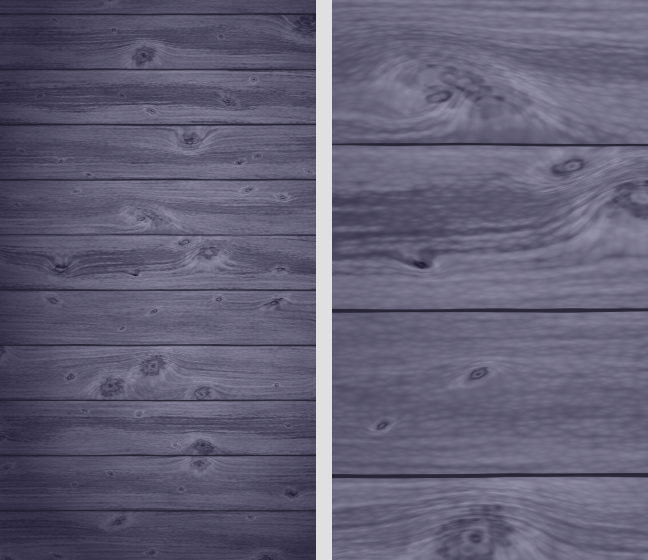
Left: the whole. Right: its middle third, enlarged.
Write a WebGL 2 fragment shader that draws this texture.

```glsl
#version 300 es
precision highp float;
// Horizontal weathered wooden planks with grain, knots and dark seams, in dusky violet.
uniform vec2 u_resolution;
out vec4 outColor;

#define PITCH 0.0985        // plank height, in canvas heights
#define FIRST_SEAM 0.088    // height of the lowest seam
#define SEAM_WIDTH 0.009    // half width of a seam, in plank heights
#define KNOTS 7             // knots along one plank
#define GRAIN 0.52          // contrast of the wood fibres
#define RINGS 0.11          // contrast of the growth lines
#define FLAME 0.27          // contrast of the broad grain bands
#define LIGHT_POS vec2(0.62, 0.55)
#define DARK vec3(0.180, 0.169, 0.257)
#define PALE vec3(0.535, 0.525, 0.615)
#define GAP vec3(0.120, 0.110, 0.175)

float hash(vec2 p) {
    p = fract(p * vec2(0.1031, 0.1137));
    p += dot(p, p.yx + 33.33);
    return fract((p.x + p.y) * p.x * 47.3);
}

vec2 hash2(vec2 p) {
    return vec2(hash(p + 11.7), hash(p.yx + 53.1));
}

// Cellular noise: distance to the nearest scattered point, centred on zero.
float cells(vec2 p) {
    vec2 cell = floor(p), f = p - cell;
    float nearest = 2.0;
    for (int y = -1; y <= 1; y++)
        for (int x = -1; x <= 1; x++) {
            vec2 o = vec2(x, y);
            vec2 d = o + hash2(cell + o + 200.0) - f;
            nearest = min(nearest, dot(d, d));
        }
    return sqrt(nearest) - 0.45;
}

// Layered sines: a slow, smooth bend of the grain.
float bend(vec2 p, float seed) {
    float sum = 0.0, amp = 0.5;
    for (int i = 0; i < 4; i++) {
        sum += amp * sin(p.x + seed + 1.4 * sin(p.y * 1.3 + p.x * 0.4 + seed * 2.3));
        p = p * 1.9 + 1.7;
        amp *= 0.5;
    }
    return sum;
}

// Knots of one plank: x = push on the grain, y = change of tone.
vec2 knots(vec2 p, float id) {
    vec2 sum = vec2(0.0);
    float rough = cells(p * vec2(9.0, 14.0) + 60.0);
    for (int i = 0; i < KNOTS; i++) {
        vec2 key = vec2(float(i) * 7.0 + 3.0, id * 13.0 + 40.0);
        vec2 jitter = hash2(key);
        float size = mix(0.035, 0.22, pow(hash(key + 5.3), 3.5));
        vec2 d = (p - vec2(float(i) - 0.4 + jitter.x, 0.1 + 0.8 * jitter.y)) / size;
        d.x = d.x * 0.7 + d.y * (hash(key + 9.1) - 0.5) * 1.6;

        float side = jitter.x > 0.5 ? 1.0 : -1.0;
        sum.x += side * size * (1.5 * exp(-0.5 * dot(d, d))
               + 0.35 * exp(-0.06 * d.x * d.x - 0.3 * d.y * d.y));

        // Wavy outline, dark heart and eye rings.
        float angle = atan(d.y, d.x);
        float radius = length(d) * (1.0 + 0.10 * sin(angle * 2.0 + id) + 0.07 * sin(angle * 5.0 + jitter.y * 6.0));
        radius += rough * 0.5;
        float core = smoothstep(1.2, 0.3, radius);
        float rim = exp(-7.0 * (radius - 1.25) * (radius - 1.25));
        sum.y += 0.34 * rim - core * (0.45 + 0.4 * sin(radius * 9.0 + id));
    }
    return sum;
}

void main() {
    vec2 uv = gl_FragCoord.xy / u_resolution;
    vec2 p = gl_FragCoord.xy / u_resolution.y;

    // Split the canvas into planks, each one unit high.
    float row = (p.y - FIRST_SEAM) / PITCH;
    float id = floor(row);
    vec2 q = vec2(p.x / PITCH, row - id);
    float seed = hash(vec2(id + 30.0, 4.0)) * 20.0;

    // Grain coordinate: plank height bent by slow waves and by knots.
    vec2 knot = knots(q, id);
    float grain = q.y + 0.07 * bend(q * vec2(0.6, 1.6), seed) + knot.x;
    float blur = 1.0 / (u_resolution.y * PITCH);
    float fineness = 1.0 - smoothstep(0.025, 0.08, fwidth(grain));

    // Fibres, growth lines and broad flame bands.
    vec2 fibre = vec2(q.x + id * 9.0 + 20.0, grain + id * 5.0 + 70.0);
    float detail = -GRAIN * 0.35 * cells(fibre * vec2(1.1, 12.0));
    detail -= GRAIN * 0.45 * cells(fibre * vec2(2.6, 27.0));
    detail -= GRAIN * 0.55 * cells(fibre * vec2(12.0, 36.0));
    float lines = sin(grain * 58.0 + seed) + 0.9 * sin(grain * 103.0 + 2.0 * bend(q, seed + 3.0));
    detail += RINGS * lines * fineness * (0.5 + 0.5 * sin(q.x * 0.9 + grain * 6.0 + seed));
    float flame = sin(grain * 9.0 + 1.8 * bend(q * vec2(0.8, 3.0), seed + 7.0)) + 2.2 * detail;
    flame = smoothstep(-0.9, 0.4, flame) * 2.0 - 1.35;
    detail += FLAME * flame * (0.2 + 0.8 * hash(vec2(id + 61.0, 8.0)));
    detail -= 0.40 * cells(fibre * vec2(0.55, 2.6) + 31.0);
    detail += knot.y * (0.8 - 0.7 * cells(q * vec2(14.0, 22.0) + 60.0));

    // Soft light falling off toward the edges, strongest on the left and below.
    vec2 away = uv - LIGHT_POS;
    float light = 0.73 - 1.45 * away.x * away.x - 1.5 * away.y * away.y;
    light = max(light + 0.12 * (hash(vec2(id + 17.0, 2.0)) - 0.5), 0.08);
    float tone = light + detail * (0.25 + 0.55 * light);

    // Seams with uneven width, a soft shadow and a pale worn edge below.
    float seamId = floor(row + 0.5);
    float offset = row - seamId + 0.006 * bend(vec2(q.x * 2.0, seamId), seamId);
    float width = SEAM_WIDTH * (0.6 + 0.8 * hash(vec2(seamId + 25.0, 6.0)) + 0.4 * bend(q * vec2(3.0, 0.0), seamId));
    float seam = 1.0 - smoothstep(width - blur * 0.5, width + blur * 0.8, abs(offset));
    tone -= 0.12 * exp(-abs(offset) * 30.0);
    tone += 0.18 * exp(-pow((offset + 0.05) / 0.022, 2.0)) * light;

    vec3 wood = mix(DARK, PALE, clamp(tone, -0.15, 1.1));
    outColor = vec4(mix(wood, GAP, seam * 0.85), 1.0);
}
```
